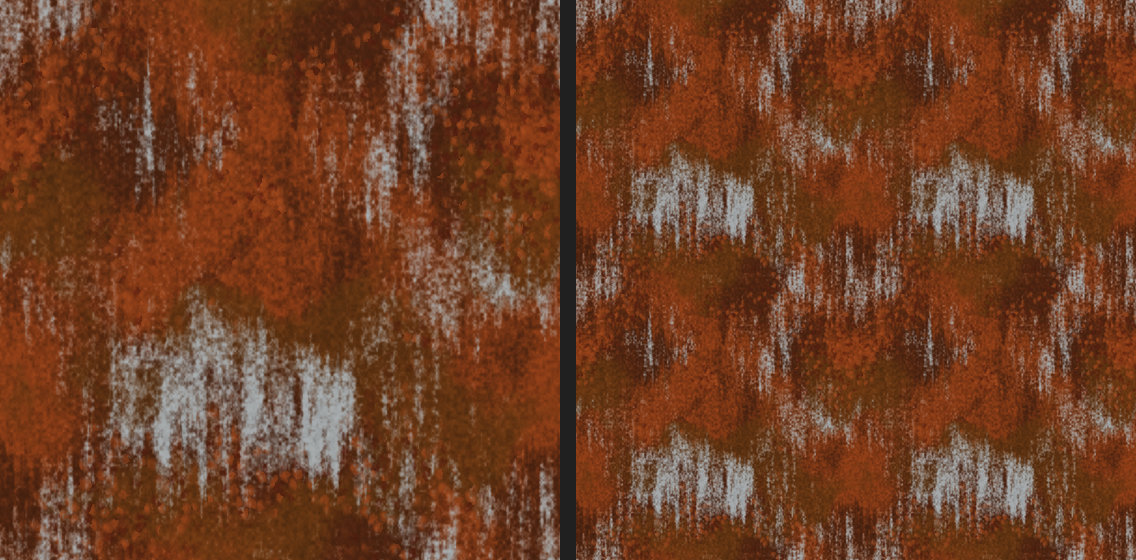
Left: one tile. Right: repeated 2 by 2.
Reproduce this texture procedurally as a WebGL 2 fragment shader.

```glsl
#version 300 es
precision highp float;

uniform vec2 u_resolution;
out vec4 fragColor;

const float TAU = 6.28318;

// Palette
const vec3 DARK_RUST   = vec3(0.30, 0.14, 0.065);
const vec3 ORANGE_RUST = vec3(0.53, 0.23, 0.085);
const vec3 OLIVE_RUST  = vec3(0.37, 0.205, 0.065);
const vec3 EMBER       = vec3(0.62, 0.28, 0.11);
const vec3 DRIED_RED   = vec3(0.36, 0.12, 0.06);
const vec3 PAINT       = vec3(0.62, 0.635, 0.64);

// Whole cell counts across the canvas
const vec2 PATCH_CELLS  = vec2(4.0, 4.0);
const vec2 RUST_CELLS   = vec2(5.0, 4.0);
const vec2 COLUMN_CELLS = vec2(72.0, 4.0);
const vec2 STREAK_CELLS = vec2(64.0, 7.0);
const vec2 FLAKE_CELLS  = vec2(56.0, 44.0);
const vec2 GRAIN_CELLS  = vec2(150.0, 130.0);

// Amounts
const float WARP         = 0.025;
const float DRIP_LENGTH  = 0.17;
const float STREAK_BITE  = 0.45;
const float GRAIN_BITE   = 0.26;
const float PAINT_START  = 0.52;
const float PAINT_FULL   = 0.87;
const float GRAIN_SHADE  = 0.34;

float hash(vec2 p, float seed) {
    vec3 q = fract(vec3(p.xyx + seed * 17.3) * vec3(0.1031, 0.1030, 0.0973));
    q += dot(q, q.yzx + 33.33);
    return fract((q.x + q.y) * q.z);
}

// Value noise that wraps after the given number of cells
float wrapNoise(vec2 uv, vec2 cells, float seed) {
    vec2 p = uv * cells;
    vec2 i = floor(p);
    vec2 f = p - i;
    f = f * f * (3.0 - 2.0 * f);
    vec2 a = mod(i, cells);
    vec2 b = mod(i + 1.0, cells);
    return mix(mix(hash(a, seed), hash(vec2(b.x, a.y), seed), f.x),
               mix(hash(vec2(a.x, b.y), seed), hash(b, seed), f.x), f.y);
}

float fbm(vec2 uv, vec2 cells, int octaves, float seed) {
    float sum = 0.0, total = 0.0, weight = 1.0;
    for (int i = 0; i < octaves; i++) {
        sum += weight * wrapNoise(uv, cells, seed + float(i));
        total += weight;
        weight *= 0.55;
        cells *= 2.0;
    }
    return sum / total;
}

// Wrapping cellular noise: distance to the nearest point, and its random value
vec2 cellular(vec2 uv, vec2 cells, float seed) {
    vec2 p = uv * cells;
    vec2 base = floor(p);
    vec2 nearest = vec2(9.0, 0.0);
    for (int y = -1; y <= 1; y++)
    for (int x = -1; x <= 1; x++) {
        vec2 cell = base + vec2(x, y);
        vec2 id = mod(cell, cells);
        vec2 point = cell + vec2(hash(id, seed), hash(id, seed + 1.0));
        float d = length(p - point);
        if (d < nearest.x) nearest = vec2(d, hash(id, seed + 2.0));
    }
    return nearest;
}

// Layered sines with whole frequencies
vec2 slowWarp(vec2 uv) {
    vec2 a = TAU * uv;
    return WARP * vec2(sin(2.0 * a.y + a.x) + 0.5 * sin(5.0 * a.y - 3.0 * a.x),
                       sin(3.0 * a.x - a.y) + 0.5 * sin(4.0 * a.x + 5.0 * a.y));
}

void main() {
    vec2 uv = gl_FragCoord.xy / u_resolution;

    // Shared fields: vertical drips, streaks and grain
    float column = fbm(uv, COLUMN_CELLS, 3, 3.0) - 0.5;
    float streak = fbm(uv, STREAK_CELLS, 3, 11.0) - 0.5;
    float grain = fbm(uv, GRAIN_CELLS, 2, 19.0) - 0.5;
    float dripping = smoothstep(0.3, 0.65, fbm(uv, vec2(6.0), 2, 23.0));
    vec2 warped = uv + slowWarp(uv);
    vec2 dripped = warped + vec2(0.0, DRIP_LENGTH * column * mix(0.35, 1.0, dripping));

    // Rust: dark to orange, with olive stains
    float tone = 0.5 + 1.5 * (fbm(dripped, RUST_CELLS, 5, 31.0) - 0.5)
               + 0.45 * streak + 0.25 * grain;
    vec3 color = mix(DARK_RUST, ORANGE_RUST, smoothstep(0.2, 0.82, tone));
    float stain = fbm(warped + 0.3 * (dripped - warped), vec2(4.0, 5.0), 5, 41.0);
    color = mix(color, OLIVE_RUST, 0.75 * smoothstep(0.47, 0.62, stain));

    // Small flakes, gathered in loose groups
    vec2 flake = cellular(uv + 0.012 * vec2(grain, streak), FLAKE_CELLS, 53.0);
    float group = smoothstep(0.48, 0.66, fbm(dripped, vec2(7.0, 6.0), 3, 61.0));
    float spot = group * (1.0 - smoothstep(0.15, 0.6, flake.x + 0.5 * grain));
    color = mix(color, EMBER, 0.75 * spot * step(0.6, flake.y));
    color = mix(color, DRIED_RED, 0.6 * spot * step(flake.y, 0.3));
    color *= 1.0 + GRAIN_SHADE * grain;

    // Worn pale paint, bitten by streaks and grain
    float cover = fbm(dripped, PATCH_CELLS, 6, 71.0)
                + STREAK_BITE * streak * mix(0.5, 1.1, dripping) + GRAIN_BITE * grain;
    float paint = smoothstep(PAINT_START, PAINT_FULL, cover);
    color = mix(color, PAINT * (1.0 + 0.5 * GRAIN_SHADE * grain), paint);

    fragColor = vec4(color, 1.0);
}
```
